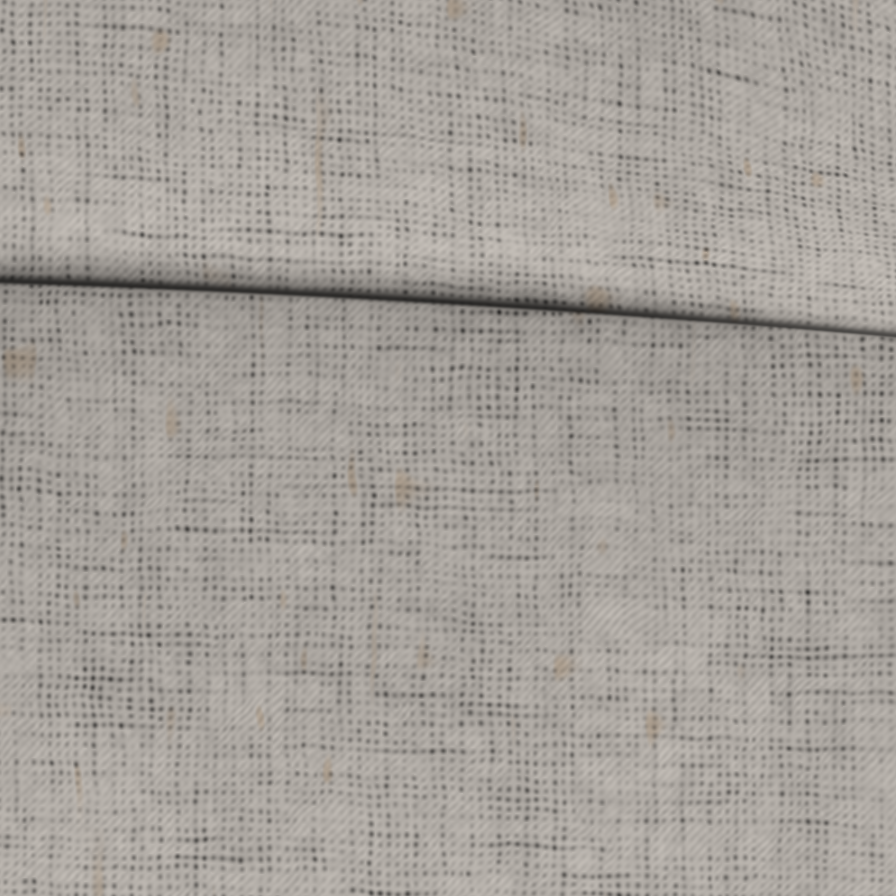
Reproduce this texture procedurally as a Shadertoy shader.

```glsl
// Undyed linen with a soft fold running across its upper third.
// Two warped thread grids (flap and base) are shaded by gaussian gaps between
// threads, loosened by streaky noise, then darkened by the fold's shadows.

const float TAU = 6.2831853;
const vec2  THREADS = vec2(98.0, 96.0);        // threads per canvas side
const vec3  LINEN_TINT = vec3(1.03, 1.0, 0.965);
const vec3  FLECK_TINT = vec3(0.95, 0.90, 0.84);
const float FLAP_LIGHT = 0.700;
const float BASE_LIGHT = 0.682;
const float HOLE_DEPTH = 0.27;
const float SLUB_DEPTH = 0.11;
const float TWILL_DEPTH = 0.019;
const float YARN_DEPTH = 0.022;
const float FIBRE_DEPTH = 0.045;
const float CREASE_DEPTH = 0.64;

float hash(vec2 p) {
    vec3 q = fract(vec3(p.xyx) * 0.1031);
    q += dot(q, q.yzx + 33.33);
    return fract((q.x + q.y) * q.z);
}

float noise(vec2 p) {
    vec2 i = floor(p), f = fract(p);
    f = f * f * (3.0 - 2.0 * f);
    return mix(mix(hash(i), hash(i + vec2(1, 0)), f.x),
               mix(hash(i + vec2(0, 1)), hash(i + vec2(1, 1)), f.x), f.y);
}

float foldHeight(float x) {
    return 0.686 - 0.033 * x - 0.028 * x * x;
}

// Brightness offset of the weave in x, brown fleck amount in y.
vec2 weave(vec2 p, float seed) {
    vec2 t = p * THREADS + seed;
    t += 0.7 * vec2(noise(p * 9.0 + seed), noise(p * 9.0 + seed + 40.0));
    t += 0.35 * vec2(noise(t * 0.4 + 60.0), noise(t * 0.4 + 90.0));
    vec2 knot = floor(t + 0.5);
    vec2 d = t - knot;
    vec2 gap = exp(-11.0 * d * d);

    // Looseness runs along whole rows and columns, with broad tight patches.
    float row = noise(vec2(t.x * 0.13, knot.y + 17.0));
    float column = noise(vec2(knot.x + 53.0, t.y * 0.11));
    float patchy = noise(p * vec2(7.0, 9.0) + seed);
    float loose = smoothstep(0.15, 1.35, 0.55 * row + 0.55 * column + 0.35 * patchy);
    vec2 shift = 0.2 * (vec2(hash(knot + 5.0), hash(knot + 9.0)) - 0.5);
    vec2 h = d - shift;
    float hole = exp(-12.0 * h.x * h.x - 10.0 * h.y * h.y)
               * loose * (0.3 + 0.95 * hash(knot));

    // Thin places between neighbouring threads.
    float rowSlub = smoothstep(0.80, 0.98, noise(vec2(t.x * 0.09, knot.y + 171.0)));
    float columnSlub = smoothstep(0.83, 1.0, noise(vec2(knot.x + 231.0, t.y * 0.09)));
    float slub = gap.y * rowSlub * (0.55 + 0.45 * gap.x)
               + 0.35 * gap.x * columnSlub;

    // Slanted floats, uneven yarn thickness and loose fibre.
    float twill = -cos(TAU * (d.x - d.y)) * (1.15 - loose)
                * (0.3 + 1.3 * noise(t * 0.5 + 130.0));
    vec2 yarn = floor(t);
    float thickness = noise(vec2(t.x * 0.15, yarn.y + 401.0))
                    + noise(vec2(yarn.x + 457.0, t.y * 0.15)) - 1.0;
    float threads = 0.024 * (gap.y * row + gap.x * column);
    float fibre = noise(t * vec2(1.1, 1.5)) + 0.6 * noise(t * 0.35 + 80.0) - 0.8;

    float offset = TWILL_DEPTH * twill + FIBRE_DEPTH * fibre
                 + YARN_DEPTH * thickness * (1.0 - max(gap.x, gap.y)) - threads
                 - HOLE_DEPTH * hole - SLUB_DEPTH * slub;
    float fleck = smoothstep(0.88, 1.0, noise(t * vec2(0.40, 0.16) + 300.0));
    return vec2(offset, fleck);
}

// Flap rows follow the fold below and sag to the right near the top.
vec2 flapCoords(vec2 uv, float rise) {
    float x = uv.x;
    float follow = 0.033 * x + 0.028 * x * x;
    float sag = 0.025 * x + 0.105 * x * x;
    float lift = smoothstep(0.0, 0.22, rise);
    return vec2(x + 0.04 * rise * x, uv.y + mix(follow, sag, lift));
}

void mainImage(out vec4 fragColor, in vec2 fragCoord) {
    vec2 uv = fragCoord / iResolution.xy;
    float pixel = 1.0 / iResolution.y;
    float rise = uv.y - foldHeight(uv.x);
    float above = max(rise, 0.0), below = max(-rise, 0.0);
    float rightEnd = smoothstep(0.55, 1.0, uv.x);

    // Flap: lit face that rolls into shade at its lower rim.
    vec2 flapWeave = weave(flapCoords(uv, above), 7.0);
    float rim = above / mix(0.024, 0.011, rightEnd);
    float flap = FLAP_LIGHT - 0.025 * smoothstep(0.08, 0.32, above)
               - mix(0.24, 0.16, rightEnd) * exp(-rim * rim)
               + 0.015 * exp(-pow((above - 0.06) / 0.03, 2.0));

    // Base: broad shadow under the flap, lighter toward the bottom.
    vec2 baseWeave = weave(uv + vec2(0.0, 0.02 * uv.x), 211.0);
    float base = BASE_LIGHT + 0.010 * smoothstep(0.35, 0.0, uv.y)
               - mix(0.070, 0.045, rightEnd) * exp(-below / 0.13)
               - mix(0.08, 0.05, rightEnd) * exp(-below / 0.012);

    float side = smoothstep(-pixel, pixel, rise);
    float light = mix(base, flap, side);
    vec2 cloth = mix(baseWeave, flapWeave, side);
    light += 0.03 * (noise(uv * 4.0 + 12.0) - 0.5);

    // Dark crease: crisp below, soft above, thinner toward the right.
    float width = mix(0.0030, 0.0022, rightEnd) * mix(1.0, 2.1, side);
    float crease = exp(-pow(rise / width, 2.0));
    light = (light + cloth.x * (1.0 - 0.6 * crease))
          * (1.0 - CREASE_DEPTH * mix(1.0, 0.75, rightEnd) * crease);

    vec3 color = LINEN_TINT * light;
    color *= mix(vec3(1.0), FLECK_TINT, cloth.y);
    fragColor = vec4(clamp(color, 0.0, 1.0), 1.0);
}
```
